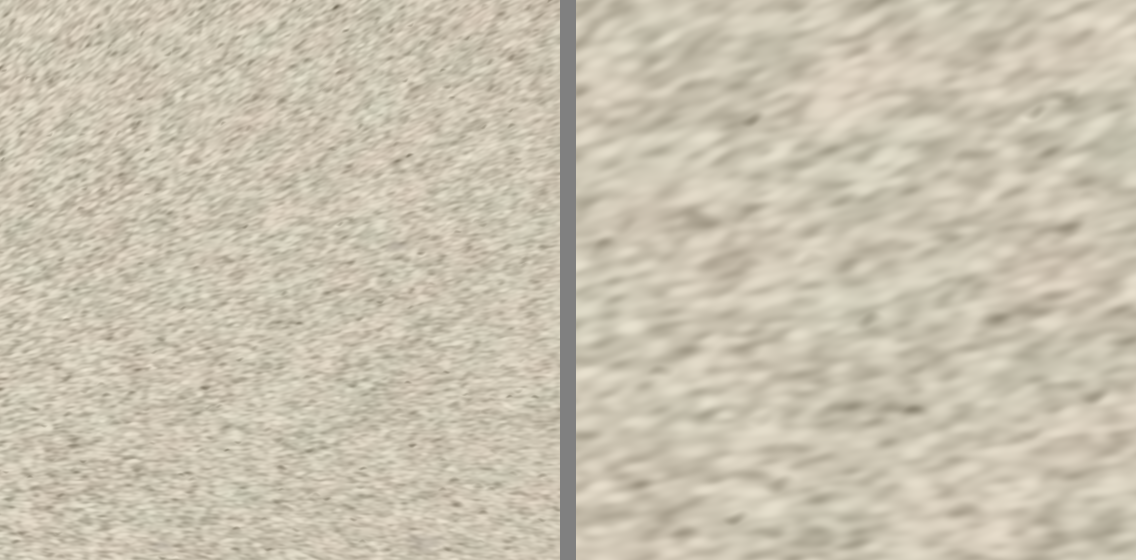
Left: the whole. Right: its middle third, enlarged.
A Shadertoy shader for this texture:

```glsl
vec3 hash3(vec3 p) {
    p = fract(p * vec3(0.1031, 0.1030, 0.0973));
    p += dot(p, p.yxz + 33.33);
    return fract((p.xxy + p.yxx) * p.zyx);
}

// Grain direction: steep at the upper left, level along the bottom
vec2 grainDirection(vec2 uv) {
    float angle = mix(-0.09, 0.62, uv.y) - 0.28 * (uv.x - 0.5) * uv.y;
    return vec2(cos(angle), sin(angle));
}

// Offset from a grain centre, measured along and across its direction
vec2 alongGrain(vec2 offset, vec2 centre) {
    vec2 dir = grainDirection(centre);
    return vec2(dot(offset, dir), dot(offset, vec2(-dir.y, dir.x)));
}

// Sum of light and dark oriented soft grains scattered over a grid
float grains(vec2 uv, float cells, int perCell, vec2 radii, float seed) {
    vec2 p = uv * cells;
    float sum = 0.0;
    for (int y = -2; y <= 2; y++)
    for (int x = -2; x <= 2; x++)
    for (int i = 0; i < perCell; i++) {
        vec2 cell = floor(p) + vec2(x, y);
        vec3 rnd = hash3(vec3(cell + 50.0, seed + float(i) * 7.0));
        vec2 centre = cell + rnd.xy;
        vec2 q = alongGrain(p - centre, centre / cells) / radii;
        sum += (rnd.z * 2.0 - 1.0) * exp(-0.5 * dot(q, q));
    }
    return sum;
}

// Sparse flecks with a soft, slightly bent outline
float flecks(vec2 uv, float cells, float chance, vec2 radii, float seed) {
    vec2 p = uv * cells;
    float cover = 0.0;
    for (int y = -1; y <= 1; y++)
    for (int x = -1; x <= 1; x++) {
        vec2 cell = floor(p) + vec2(x, y);
        vec3 rnd = hash3(vec3(cell + 80.0, seed));
        vec3 look = hash3(vec3(cell + 80.0, seed + 5.0));
        vec2 centre = cell + rnd.xy;
        vec2 q = alongGrain(p - centre, centre / cells);
        q /= radii * mix(0.55, 1.2, look.x);
        q.y += 0.3 * sin(q.x * 2.5 + look.z * 6.3);
        float fleck = 1.0 - smoothstep(0.1, 1.3, length(q));
        cover = max(cover, step(rnd.z, chance) * mix(0.4, 1.0, look.y) * fleck);
    }
    return cover;
}

void mainImage(out vec4 fragColor, in vec2 fragCoord) {
    vec2 uv = fragCoord / iResolution.xy;

    // Streaky grain, crisper towards the left
    float fine = grains(uv, 118.0, 3, vec2(0.62, 0.24), 1.0);
    float coarse = grains(uv, 48.0, 1, vec2(0.6, 0.32), 31.0);
    float mottle = grains(uv, 13.0, 1, vec2(0.65, 0.4), 47.0);
    float tone = 0.068 * fine * mix(1.15, 0.85, uv.x) + 0.022 * coarse + 0.008 * mottle;
    tone -= 2.2 * max(tone, 0.0) * max(tone, 0.0);

    // Dark specks, pale chips and a few wide grey stains
    tone -= 0.15 * flecks(uv, 36.0, 0.26, vec2(0.4, 0.18), 61.0);
    tone += 0.06 * flecks(uv, 30.0, 0.13, vec2(0.34, 0.16), 73.0);
    float stain = flecks(uv, 7.0, 0.13, vec2(0.25, 0.13), 89.0);

    // Warm stone with faint pink and green patches
    vec3 stone = vec3(0.798, 0.768, 0.697) + tone;
    float tint = grains(uv, 26.0, 1, vec2(0.65, 0.4), 97.0);
    stone += tint * vec3(0.007, -0.003, -0.001);
    stone = mix(stone, vec3(0.66, 0.63, 0.58) + 0.4 * tone, 0.8 * stain);

    fragColor = vec4(clamp(stone, 0.0, 1.0), 1.0);
}
```
